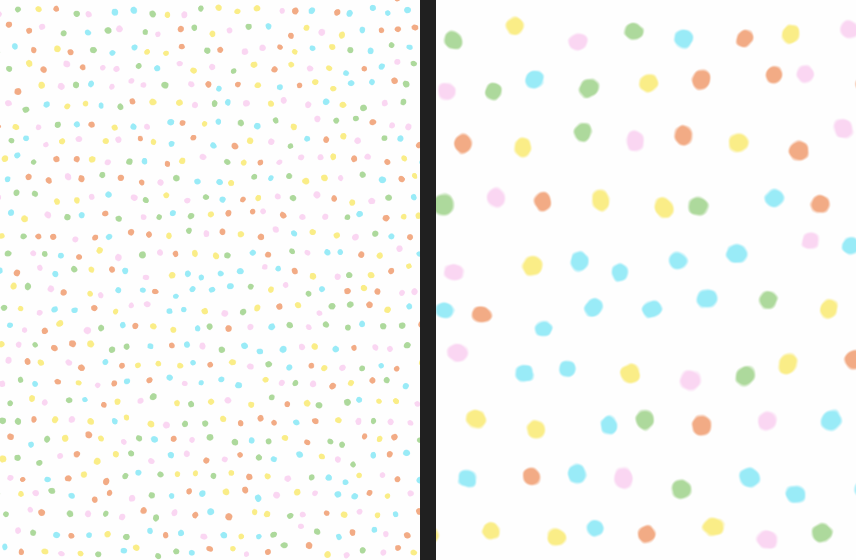
Left: the whole. Right: its middle third, enlarged.
Reproduce this pattern procedurally as a WebGL 2 fragment shader.

```glsl
#version 300 es
precision highp float;

uniform vec2 u_resolution;
out vec4 fragColor;

vec2 hash2(vec2 p) {
    vec3 q = fract(p.xyx * vec3(0.1031, 0.1030, 0.0973));
    q += dot(q, q.yzx + 33.33);
    return fract((q.xx + q.yz) * q.zy);
}

float gradientNoise(vec2 p) {
    vec2 i = floor(p), f = fract(p);
    vec2 u = f * f * f * (f * (f * 6.0 - 15.0) + 10.0);
    vec2 e = vec2(0.0, 1.0);
    float a = dot(hash2(i) * 2.0 - 1.0, f);
    float b = dot(hash2(i + e.yx) * 2.0 - 1.0, f - e.yx);
    float c = dot(hash2(i + e.xy) * 2.0 - 1.0, f - e.xy);
    float d = dot(hash2(i + e.yy) * 2.0 - 1.0, f - e.yy);
    return mix(mix(a, b, u.x), mix(c, d, u.x), u.y);
}

// Pastel order repeats along the rows, with many random swaps
vec3 dotColor(vec2 cell) {
    vec3 palette[5] = vec3[5](
        vec3(0.95, 0.67, 0.52),   // orange
        vec3(0.98, 0.93, 0.53),   // yellow
        vec3(0.98, 0.84, 0.95),   // pink
        vec3(0.68, 0.85, 0.61),   // green
        vec3(0.60, 0.92, 0.97));  // blue
    vec2 swap = hash2(cell + 71.0);
    float shift = swap.x < 0.4 ? floor(swap.y * 5.0) : 0.0;
    return palette[int(mod(cell.x + 2.0 * cell.y + shift + 0.5, 5.0))];
}

void main() {
    // Staggered grid, gently bent so that the rows wander
    float columns = 22.6;
    vec2 p = gl_FragCoord.xy / u_resolution.x * columns;
    p += 0.35 * vec2(gradientNoise(p * 0.3 + 40.0), gradientNoise(p * 0.3 + 90.0));
    p.x += 0.5 * mod(floor(p.y), 2.0);
    vec2 cell = floor(p);

    // One hand-painted dot per cell, kept inside its borders
    vec2 id = cell + 8.0;
    vec2 jitter = (hash2(id) - 0.5) * 0.46;
    vec2 local = fract(p) - 0.5 - jitter;
    float radius = mix(0.152, 0.178, hash2(id + 23.0).x);
    radius += 0.03 * gradientNoise(local * 7.0 + id * 9.3);

    float softness = max(0.035, 0.6 * columns / u_resolution.x);
    float coverage = 1.0 - smoothstep(-softness, softness, length(local) - radius);
    fragColor = vec4(mix(vec3(0.995), dotColor(id), coverage), 1.0);
}
```
